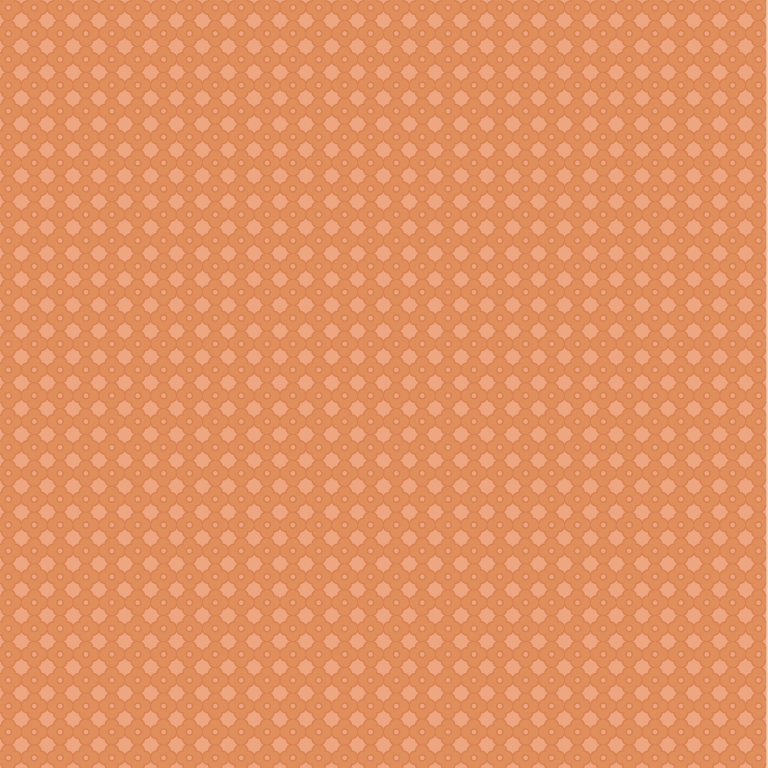
Reproduce this pattern procedurally as a three.js fragment shader.

```glsl
// Grid of touching four-petal flowers with ringed centres on a pale ground.
varying vec2 vUv;

// Soft-edged coverage of a shape, from its signed distance in cell units.
float cover(float dist) {
  return 1.0 - smoothstep(-0.026, 0.026, dist);
}

// Distance to the nearest of four petal centres on the axes.
float petalDistance(vec2 p) {
  vec2 a = abs(p);
  return length(vec2(max(a.x, a.y) - 0.25, min(a.x, a.y)));
}

void main() {
  vec3 pale = vec3(0.93, 0.65, 0.50);
  vec3 orange = vec3(0.878, 0.557, 0.355);
  vec3 outline = vec3(0.85, 0.505, 0.325);

  // Square cells, each with a flower at its middle
  vec2 cell = fract((vUv - vec2(0.4993, 0.5016)) * 29.69) - 0.5;
  float petal = petalDistance(cell);
  float centre = length(cell);

  // Outlined petals
  vec3 color = mix(pale, outline, cover(petal - 0.29));
  color = mix(color, orange, cover(petal - 0.23));

  // Ring and pale dot
  color = mix(color, outline, cover(centre - 0.15));
  color = mix(color, pale, cover(centre - 0.088));

  // Thin light margin on the right
  color = mix(color, vec3(0.96, 0.82, 0.73), smoothstep(0.9975, 0.9985, vUv.x));

  gl_FragColor = vec4(color, 1.0);
}
```
